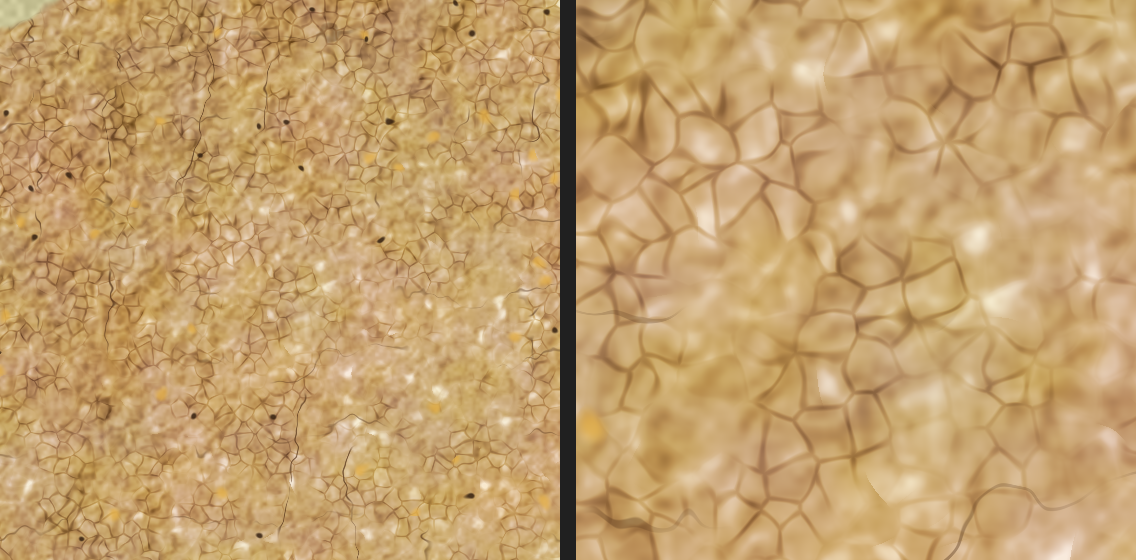
Left: the whole. Right: its middle third, enlarged.
Reproduce this texture procedurally as a WebGL 1 fragment shader.

```glsl
precision highp float;
// Weathered ochre crust: crumbly grains, pale flecks and broken dark cracks.
// Layered noise and cellular seams add up to one tone, measured in standard
// deviations, which a colour ramp turns into sand; cracks and pits go on top.

uniform vec2 u_resolution;

// Colour ramp from deepest shadow to brightest fleck
const vec3 SHADOW = vec3(0.42, 0.27, 0.13);
const vec3 UMBER  = vec3(0.62, 0.45, 0.27);
const vec3 BROWN  = vec3(0.73, 0.56, 0.345);
const vec3 OCHRE  = vec3(0.79, 0.65, 0.43);
const vec3 SAND   = vec3(0.83, 0.70, 0.51);
const vec3 CREAM  = vec3(0.88, 0.78, 0.64);
const vec3 CHALK  = vec3(0.97, 0.92, 0.83);
const vec3 CRACK  = vec3(0.33, 0.20, 0.10);
const vec3 GOLD   = vec3(0.90, 0.69, 0.27);
const vec3 LICHEN = vec3(0.80, 0.78, 0.60);

// Feature sizes, as repeats across the canvas
const float GRAIN_SCALE = 40.0;
const float CRUMB_SCALE = 82.0;
const float DUST_SCALE  = 150.0;
const float FLECK_SCALE = 27.0;
const float CRACK_SCALE = 7.0;

const float CRACK_WIDTH = 0.0021;
const float RELIEF_STEP = 0.003;
const float RELIEF = 2.3;
const float SEAM_DEPTH = 1.5;
const float TINT = 0.075;

vec2 hash2(vec2 p) {
  vec3 q = fract(p.xyx * vec3(0.1031, 0.1030, 0.0973));
  q += dot(q, q.yzx + 33.33);
  return fract((q.xx + q.yz) * q.zy);
}

// Smooth noise, centred on zero, from -1 to 1
float noise(vec2 p) {
  vec2 i = floor(p), f = fract(p);
  f = f * f * (3.0 - 2.0 * f);
  float low  = mix(hash2(i).x, hash2(i + vec2(1.0, 0.0)).x, f.x);
  float high = mix(hash2(i + vec2(0.0, 1.0)).x, hash2(i + 1.0).x, f.x);
  return 2.0 * mix(low, high, f.y) - 1.0;
}

// Cellular noise: nearest distance, second distance, random value of the cell
vec3 cells(vec2 p) {
  vec2 i = floor(p), f = fract(p);
  vec3 best = vec3(8.0, 8.0, 0.0);
  for (int y = -1; y <= 1; y++) {
    for (int x = -1; x <= 1; x++) {
      vec2 o = vec2(float(x), float(y));
      float d = length(o + hash2(i + o) - f);
      if (d < best.x) best = vec3(d, best.x, hash2(i + o + 71.0).y);
      else best.y = min(best.y, d);
    }
  }
  return best;
}

float surface(vec2 p) {
  return 0.6 * noise(p * GRAIN_SCALE) + noise(p * CRUMB_SCALE + 17.0);
}

float ramp(float a, float b, float t) { return clamp((t - a) / (b - a), 0.0, 1.0); }

vec3 sandColour(float tone) {
  vec3 c = mix(SHADOW, UMBER, ramp(-3.1, -1.7, tone));
  c = mix(c, BROWN, ramp(-1.7, -0.64, tone));
  c = mix(c, OCHRE, ramp(-0.64, 0.2, tone));
  c = mix(c, SAND, ramp(0.2, 1.0, tone));
  c = mix(c, CREAM, ramp(1.0, 1.8, tone));
  return mix(c, CHALK, ramp(1.8, 3.2, tone));
}

// Wandering lines across x, broken up along their length
float cracks(vec2 p, float seed, float pixel) {
  float wander = 0.30 * noise(p * 6.0 + seed) + 0.13 * noise(p * 24.0 + seed)
               + 0.05 * noise(p * 70.0 + seed);
  float d = abs(fract(p.x * CRACK_SCALE + wander) - 0.5) / CRACK_SCALE;
  float width = CRACK_WIDTH * (0.8 + 0.5 * noise(p * 35.0 + seed));
  float line = 1.0 - smoothstep(width - pixel, width + pixel, d);
  float presence = noise(p * vec2(7.0, 5.0) + seed) + 0.6 * noise(p * 28.0 - seed);
  return line * smoothstep(0.0, 0.65, presence);
}

void main() {
  float pixel = 1.0 / min(u_resolution.x, u_resolution.y);
  vec2 p = gl_FragCoord.xy * pixel;
  vec2 bent = p + 0.006 * vec2(noise(p * 45.0), noise(p * 45.0 + 90.0));
  float rough = smoothstep(0.1, 0.9, 0.5 * (p.y + 1.0 - p.x));

  // Mottling, side-lit relief and the slow fall of light to the upper left
  vec2 light = RELIEF_STEP * vec2(-0.8, 0.6);
  float tone = 0.55 * surface(bent) + 0.45 * noise(p * DUST_SCALE);
  tone += RELIEF * (0.6 + 0.6 * rough) * 0.5 * (surface(bent - light) - surface(bent + light));
  tone += 0.45 * noise(p * 14.0 + 5.0) + 0.3 * noise(p * 5.0 + 31.0);
  tone += 0.45 - 0.8 * rough;

  // Grains with dark seams that come and go
  vec3 grain = cells(bent * GRAIN_SCALE);
  float seam = 1.0 - smoothstep(0.02, 0.20, grain.y - grain.x);
  float broken = smoothstep(-0.1, 0.6, noise(p * 22.0 + 40.0) + 0.4 * rough);
  tone += 0.7 * (grain.z - 0.5) * (1.0 - seam) - SEAM_DEPTH * seam * broken + 0.15;

  // Pale flecks, a few of them golden
  vec3 fleck = cells(bent * FLECK_SCALE + 13.0);
  float spot = 1.0 - smoothstep(0.08, 0.42, fleck.x);
  tone += 1.9 * spot * smoothstep(0.72, 0.92, fleck.z) * (1.1 - 0.6 * rough);
  vec3 colour = sandColour(tone);
  colour.b += TINT * (0.6 * noise(p * 18.0 + 60.0) + 0.4 * noise(p * 50.0));
  colour.rg += 0.02 * noise(p * 9.0 + 77.0) * vec2(0.4, -0.6);
  colour = mix(colour, GOLD, 0.7 * spot * step(fleck.z, 0.035));

  // Cracks both ways, then rare pits
  float upright = cracks(p, 3.0, pixel);
  float level = 0.55 * cracks(p.yx, 51.0, pixel);
  colour = mix(colour, CRACK, 0.72 * max(upright, level));
  vec3 pit = cells(bent * FLECK_SCALE + 200.0);
  float hole = (1.0 - smoothstep(0.07, 0.20, pit.x)) * step(0.965, pit.z);
  colour = mix(colour, 0.6 * CRACK, 0.85 * hole);

  // Pale growth in the upper left corner
  float edge = p.x / 0.11 + (u_resolution.y * pixel - p.y) / 0.06 + 0.15 * noise(p * 40.0);
  vec3 growth = LICHEN + 0.07 * noise(p * CRUMB_SCALE);
  colour = mix(growth, colour, smoothstep(0.85, 1.1, edge));
  gl_FragColor = vec4(clamp(colour, 0.0, 1.0), 1.0);
}
```
